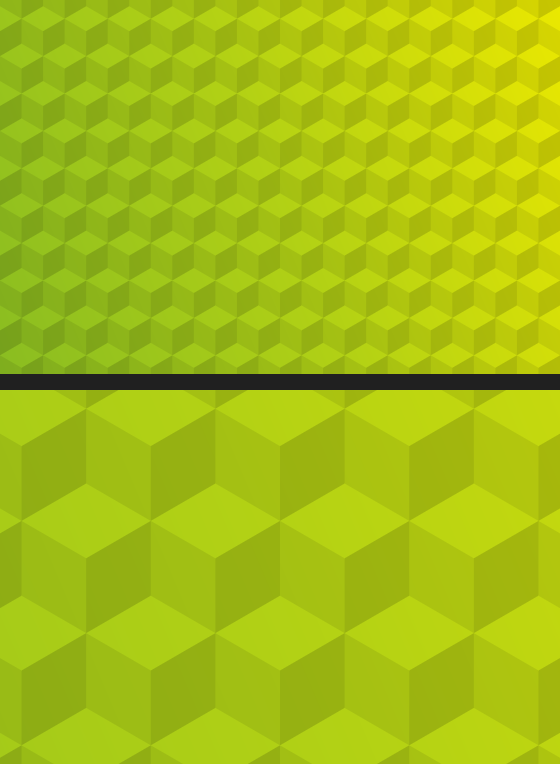
Top, the full canvas; bottom, a detail of the centre.
A WebGL 2 fragment shader for this pattern:

```glsl
#version 300 es
precision highp float;
// Isometric stacked cubes, 13 across and 10 rows down, alternate rows shifted
// by half a cube. Each face is a flat shade of one slanted gradient that runs
// from leaf green at the lower left to yellow at the upper right.

uniform vec2 u_resolution;
out vec4 fragColor;

// Green to yellow ramp through a lime midpoint
vec3 limeRamp(float t) {
    vec3 green = vec3(0.54, 0.74, 0.13);
    vec3 lime = vec3(0.70, 0.82, 0.08);
    vec3 yellow = vec3(0.92, 0.91, 0.0);
    return t < 0.5 ? mix(green, lime, t * 2.0) : mix(lime, yellow, t * 2.0 - 1.0);
}

// Coverage of a signed field whose change per pixel is known
float coverage(float field, float pixel) {
    return clamp(field / pixel + 0.5, 0.0, 1.0);
}

void main() {
    vec2 uv = gl_FragCoord.xy / u_resolution;
    vec2 cells = vec2(13.0, 10.0);
    vec2 pixel = cells / u_resolution;

    // Cube coordinates: rows count downwards, x is zero on a cube's front edge
    vec2 p = vec2(uv.x, 1.0 - uv.y) * cells - vec2(0.0, 0.5);
    float row = floor(p.y);
    float x = fract(p.x + 0.5 * mod(row, 2.0) + 0.5) - 0.5;
    float y = p.y - row;
    float a = abs(x);

    // Positive in the top rhombi of this row and of the row below
    float top = abs(2.0 * a + 3.0 * y - 2.0) - 1.0;
    // Positive on right faces, negative on left faces
    float side = min(a, 0.5 - a) * sign(x);

    float shade = mix(0.92, 0.85, coverage(side, pixel.x));
    shade = mix(shade, 1.0, coverage(top, length(vec2(2.0, 3.0) * pixel)));

    fragColor = vec4(limeRamp(dot(uv, vec2(0.78, 0.22))) * shade, 1.0);
}
```
